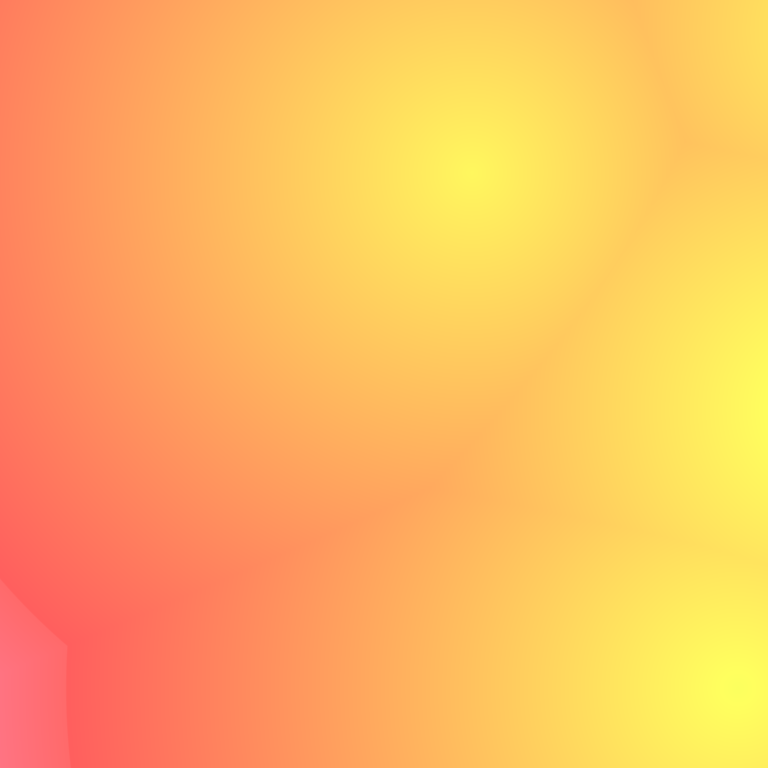
Give the GLSL for this background, as a Shadertoy shader.

```glsl
// Draws soft yellow glows fading through orange to red, with a pale pink corner.

const int GLOW_COUNT = 4;
const float HUE_FALLOFF = 70.3;     // degrees lost per canvas height
const float SATURATION = 0.63;
const float PINK_SATURATION = 0.585;

// Hue in degrees and saturation to RGB at full brightness
vec3 hueToRgb(float hue, float saturation) {
    vec3 ramp = abs(mod(hue / 60.0 + vec3(0.0, 4.0, 2.0), 6.0) - 3.0) - 1.0;
    return mix(vec3(1.0), clamp(ramp, 0.0, 1.0), saturation);
}

// Hue of a cone-shaped glow: peak at its centre, falling with distance
float glowHue(vec2 p, vec2 centre, float peakHue) {
    return peakHue - HUE_FALLOFF * distance(p, centre);
}

// Strongest glow at a point; each entry holds centre and peak hue
float warmField(vec2 p) {
    vec3 glows[GLOW_COUNT] = vec3[GLOW_COUNT](
        vec3(0.615, 0.775, 57.0),
        vec3(0.961, 0.104, 61.5),
        vec3(1.081, 0.466, 65.2),
        vec3(1.107, 0.961, 55.5)
    );
    float hue = -180.0;
    for (int i = 0; i < GLOW_COUNT; i++) {
        hue = max(hue, glowHue(p, glows[i].xy, glows[i].z));
    }
    return hue;
}

// Saturation drops where the hue passes red, leaving a crisp pink patch
float patchSaturation(float hue, float edgeWidth) {
    float pink = PINK_SATURATION + 0.006 * min(hue, 0.0);
    return mix(pink, SATURATION, smoothstep(-edgeWidth, edgeWidth, hue));
}

void mainImage(out vec4 fragColor, in vec2 fragCoord) {
    vec2 p = fragCoord / iResolution.y;
    float hue = warmField(p);
    float edgeWidth = HUE_FALLOFF / iResolution.y;
    fragColor = vec4(hueToRgb(hue, patchSaturation(hue, edgeWidth)), 1.0);
}
```
